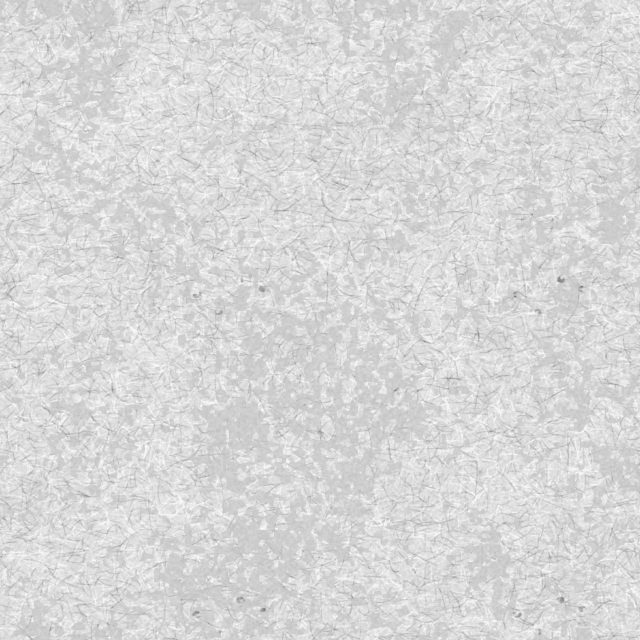
Reproduce this texture procedurally as a WebGL 1 fragment shader.

```glsl
precision highp float;
// Pale grey fibrous paper: matted curved fibres, speckled flat stains and a few small knots.
uniform vec2 u_resolution;

#define PAPER_TONE 0.872
#define STAIN_TONE 0.783
#define STAIN_LEVEL 0.625
#define STAIN_OPACITY 0.75
#define FIBRE_HALF_WIDTH 0.0007
#define FIBRE_BEND 0.5
#define DARK_SHARE 0.58
#define GRAIN 0.05
#define KNOT_RADIUS 0.0055
#define KNOT_PERIOD 0.5

const float PI = 3.14159;

vec4 hash4(vec2 p) {
  vec4 q = fract(p.xyxy * vec4(0.1031, 0.1030, 0.0973, 0.1099));
  q += dot(q, q.wzxy + 33.33);
  return fract((q.xxyz + q.yzzw) * q.zywx);
}

float noise(vec2 p) {
  vec2 i = floor(p);
  vec2 f = fract(p);
  f = f * f * (3.0 - 2.0 * f);
  float low = mix(hash4(i).x, hash4(i + vec2(1.0, 0.0)).x, f.x);
  float high = mix(hash4(i + vec2(0.0, 1.0)).x, hash4(i + 1.0).x, f.x);
  return mix(low, high, f.y);
}

// Signed tone of one bent fibre; p is relative to its cell, in cell units.
float fibre(vec2 p, vec2 seed, float cells, float blur) {
  vec4 place = hash4(seed);
  vec4 look = hash4(seed + vec2(57.0, 113.0));
  float turn = place.z - 0.5;
  float angle = PI * turn * mix(1.0, 2.0 * abs(turn), 0.55);
  float c = cos(angle);
  float s = sin(angle);
  vec2 q = p - place.xy;
  q = vec2(c * q.x + s * q.y, c * q.y - s * q.x);

  // Distance to a parabola, corrected for its slope
  float bend = FIBRE_BEND * (look.x * 2.0 - 1.0);
  float slope = 2.0 * bend * q.x;
  float away = abs(q.y - bend * q.x * q.x) / sqrt(1.0 + slope * slope);
  float halfLength = mix(0.35, 0.95, place.w);
  float body = 1.0 - smoothstep(FIBRE_HALF_WIDTH - blur, FIBRE_HALF_WIDTH + blur, away / cells);
  float ends = 1.0 - smoothstep(halfLength * 0.6, halfLength, abs(q.x));

  float dark = -0.035 - 0.11 * look.z * look.z * look.z;
  float light = 0.03 + 0.045 * look.z;
  return body * ends * (look.y < DARK_SHARE ? dark : light);
}

// Several layers of fibres, from short and dense to long and sparse
float fibreMat(vec2 uv, float blur) {
  float tone = 0.0;
  for (int layer = 0; layer < 5; layer++) {
    float n = float(layer);
    float cells = 56.0 - 9.0 * n;
    vec2 p = uv * cells + vec2(3.7, 5.3) * (n + 1.0);
    vec2 cell = floor(p);
    for (int y = -1; y <= 1; y++) {
      for (int x = -1; x <= 1; x++) {
        vec2 neighbour = cell + vec2(float(x), float(y));
        for (int k = 0; k < 3; k++) {
          vec2 seed = neighbour + vec2(131.0 * n, 211.0 * float(k)) + 19.0;
          tone += fibre(p - neighbour, seed, cells, blur);
        }
      }
    }
  }
  return tone;
}

// Faint clouds made of small scattered crumbs
float stainMask(vec2 uv) {
  float cloud = 0.6 * noise(uv * 8.0 + 7.0) + 0.4 * noise(uv * 18.0 + 31.0);
  float crumbs = 0.6 * noise(uv * 85.0) + 0.4 * noise(uv * 160.0 + 11.0);
  float level = 0.5 + 0.65 * (cloud - 0.5) + 0.9 * (crumbs - 0.5);
  return smoothstep(STAIN_LEVEL - 0.04, STAIN_LEVEL + 0.04, level);
}

// A loose repeating cluster of dark flecks
float knots(vec2 uv, float blur) {
  float mask = 0.0;
  for (int i = 0; i < 4; i++) {
    float n = float(i);
    float size = hash4(vec2(n + 3.0, 71.0)).y;
    vec2 centre = vec2(0.308 + 0.034 * n, 0.04 - 0.03 * sin(2.0 * n));
    vec2 q = mod(uv - centre + 0.5 * KNOT_PERIOD, KNOT_PERIOD) - 0.5 * KNOT_PERIOD;
    float radius = KNOT_RADIUS * mix(0.8, 1.2, size);
    float edge = length(q * vec2(0.9, 1.2)) - radius;
    float patchy = smoothstep(0.2, 0.8, noise(uv * 230.0));
    mask += patchy * (1.0 - smoothstep(-blur, blur, edge));
  }
  return mask;
}

void main() {
  float side = min(u_resolution.x, u_resolution.y);
  vec2 uv = gl_FragCoord.xy / side;
  float blur = max(1.0 / side, 0.0012);

  float tone = PAPER_TONE + fibreMat(uv, blur);
  tone += 0.025 * (noise(uv * 9.0 + 53.0) - 0.5);
  tone = mix(tone, STAIN_TONE, STAIN_OPACITY * stainMask(uv));
  tone += GRAIN * (noise(uv * 300.0 + 5.0) - 0.5);
  tone -= 0.25 * knots(uv, blur);

  gl_FragColor = vec4(vec3(clamp(tone, 0.5, 0.96)), 1.0);
}
```
